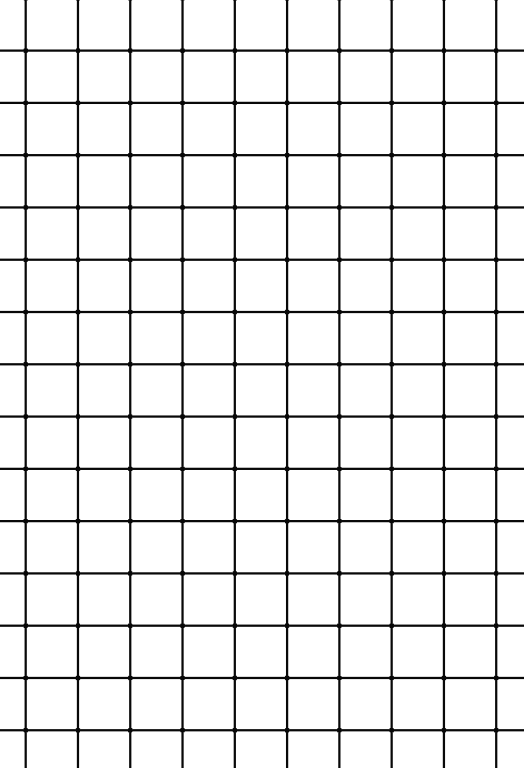
Reproduce this pattern procedurally as a Shadertoy shader.

```glsl
// Draws a black square grid on white, with a small round dot on every crossing.
// Each point is folded to its nearest grid crossing; distance functions for
// the two lines and the dot are joined and smoothed over one pixel.

// Distance to the lines and the dot around one crossing, in cell units
float gridDistance(vec2 fromCrossing) {
    vec2 toLine = abs(fromCrossing);
    float lines = min(toLine.x, toLine.y) - 0.0215;
    float dot_ = length(fromCrossing) - 0.051;
    return min(lines, dot_);
}

void mainImage(out vec4 fragColor, in vec2 fragCoord) {
    // About ten cells across and fourteen and a half down
    float cellsDown = 14.69;
    vec2 cell = (fragCoord - 0.5 * iResolution.xy) / iResolution.y * cellsDown;
    cell += vec2(0.52, 0.623);

    // Repeat, with the crossing at the middle of each tile
    vec2 fromCrossing = fract(cell + 0.5) - 0.5;

    // Edge coverage over one pixel
    float pixel = cellsDown / iResolution.y;
    float ink = clamp(0.5 - gridDistance(fromCrossing) / pixel, 0.0, 1.0);

    vec3 paper = vec3(1.0);
    vec3 black = vec3(0.03);
    fragColor = vec4(mix(paper, black, ink), 1.0);
}
```
